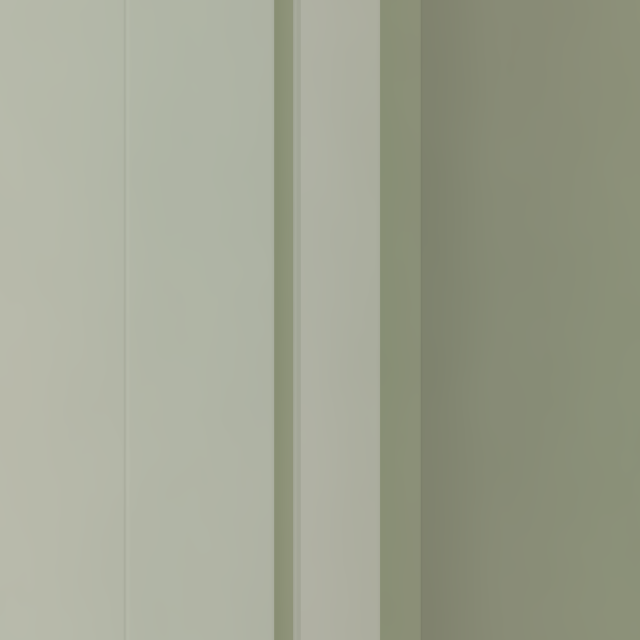
Reproduce this texture procedurally as a WebGL 1 fragment shader.

```glsl
precision highp float;
// Pale sage panels with a fine seam, a narrow olive groove and a shaded wall.
// Vertical bands are layered left to right with smoothed edges, then tinted
// by soft shading near the edges and a faint mottling of layered sines.

uniform vec2 u_resolution;

// Smoothed step across a vertical edge
float edge(float x, float at) {
  float halfWidth = max(0.0009, 0.7 / u_resolution.x);
  return smoothstep(at - halfWidth, at + halfWidth, x);
}

// Soft vertical line
float line(float x, float at, float width) {
  float d = (x - at) / width;
  return exp(-d * d);
}

// Faint uneven paint
float mottle(vec2 p) {
  float sum = 0.0;
  float amplitude = 0.5;
  for (int i = 0; i < 4; i++) {
    sum += amplitude * sin(p.x + 1.7 * sin(p.y * 0.8)) * sin(p.y + 1.3 * sin(p.x * 0.7));
    p = mat2(1.5, 1.1, -1.1, 1.5) * p + 2.3;
    amplitude *= 0.55;
  }
  return sum;
}

void main() {
  vec2 uv = gl_FragCoord.xy / u_resolution;
  float x = uv.x;

  // Wide pale panel and its seam
  vec3 color = mix(vec3(0.718, 0.727, 0.668), vec3(0.690, 0.708, 0.648), smoothstep(0.0, 0.30, x));
  color = mix(color, vec3(0.682, 0.698, 0.640), smoothstep(0.30, 0.43, x));
  color -= 0.035 * line(x, 0.195, 0.0018);
  color += 0.012 * line(x, 0.200, 0.0025);
  color -= 0.020 * line(x, 0.4284, 0.004);

  // Olive groove, with a lighter lip on its right
  vec3 groove = mix(vec3(0.535, 0.560, 0.455), vec3(0.560, 0.580, 0.480), smoothstep(0.430, 0.456, x));
  color = mix(color, groove, edge(x, 0.4284));
  color = mix(color, vec3(0.638, 0.650, 0.592), edge(x, 0.4580));
  color += 0.020 * line(x, 0.4620, 0.0018);

  // Narrow pale panel
  vec3 panel = mix(vec3(0.688, 0.694, 0.642), vec3(0.672, 0.680, 0.622), smoothstep(0.47, 0.59, x));
  color = mix(color, panel, edge(x, 0.4700));
  color -= 0.012 * line(x, 0.5925, 0.003);

  // Olive side face
  vec3 side = mix(vec3(0.535, 0.560, 0.460), vec3(0.545, 0.562, 0.470), smoothstep(0.594, 0.655, x));
  color = mix(color, side, edge(x, 0.5938));

  // Wall, darkest in the corner and opening to the right
  vec3 wall = mix(vec3(0.500, 0.512, 0.432), vec3(0.532, 0.546, 0.463), smoothstep(0.655, 0.79, x));
  wall = mix(wall, vec3(0.548, 0.568, 0.475), smoothstep(0.80, 1.0, x - 0.06 * (uv.y - 0.5)));
  color = mix(color, wall, edge(x, 0.6576));
  color -= 0.015 * line(x, 0.6580, 0.002);

  // Mottling and slow drift of light down the height
  color += 0.004 * mottle(uv * vec2(16.0, 11.0));
  color += vec3(0.004, 0.0, 0.001) * sin(uv.y * 5.0 + x * 3.0);

  gl_FragColor = vec4(color, 1.0);
}
```
